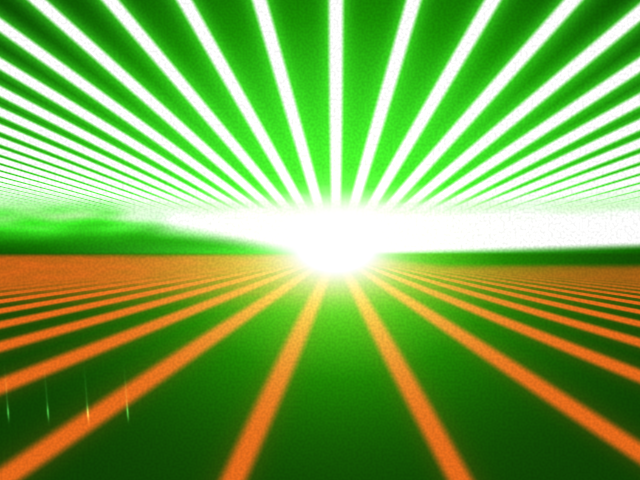
Write a WebGL 1 fragment shader that draws this background.

```glsl
precision highp float;

uniform vec2 u_resolution;

const vec3 WHITE = vec3(1.0);
const vec3 NIGHT_GREEN = vec3(0.03, 0.27, 0.0);
const vec3 DEEP_GREEN = vec3(0.09, 0.56, 0.01);
const vec3 LASER_GREEN = vec3(0.26, 0.96, 0.17);
const vec3 FLOOR_DARK = vec3(0.05, 0.25, 0.01);
const vec3 FLOOR_GREEN = vec3(0.11, 0.52, 0.01);
const vec3 FLOOR_LIT = vec3(0.4, 0.9, 0.14);
const vec3 ORANGE = vec3(0.95, 0.42, 0.11);
const vec3 YELLOW = vec3(0.98, 0.9, 0.36);

vec2 hashGradient(vec2 cell) {
  float angle = 6.2832 * fract(sin(dot(cell, vec2(127.1, 311.7))) * 43758.5);
  return vec2(cos(angle), sin(angle));
}

float gradientNoise(vec2 p) {
  vec2 i = floor(p);
  vec2 f = p - i;
  vec2 w = f * f * f * (f * (f * 6.0 - 15.0) + 10.0);
  float a = dot(hashGradient(i), f);
  float b = dot(hashGradient(i + vec2(1.0, 0.0)), f - vec2(1.0, 0.0));
  float c = dot(hashGradient(i + vec2(0.0, 1.0)), f - vec2(0.0, 1.0));
  float d = dot(hashGradient(i + 1.0), f - 1.0);
  return mix(mix(a, b, w.x), mix(c, d, w.x), w.y);
}

vec3 ramp(vec3 low, vec3 middle, vec3 high, float t) {
  return mix(mix(low, middle, min(2.0 * t, 1.0)), high, max(2.0 * t - 1.0, 0.0));
}

// Parallel beams in perspective: x is the solid core, y the soft halo.
vec2 beamFan(float x, float depth, float spacing, float skew, float shift,
             float maxWidth, float widthFalloff, float softness) {
  float dy = max(depth, 0.0005);
  float slope = x / dy;
  float index = slope / (spacing + skew * clamp(slope, -9.0, 9.0)) + shift;
  float gap = spacing * dy / sqrt(1.0 + slope * slope);
  float halfWidth = maxWidth * gap / (gap + widthFalloff);
  float dist = abs(fract(index + 0.5) - 0.5) * gap / halfWidth;
  float core = 1.0 - smoothstep(1.0 - softness, 1.0 + softness, dist);
  float halo = exp(-pow(dist / 1.9, 2.0));
  return mix(vec2(0.5, 0.7), vec2(core, halo), smoothstep(0.004, 0.014, gap));
}

vec3 ceilingColor(vec2 p) {
  float lit = 1.0 - smoothstep(0.1, 0.88, length(p * vec2(0.8, 1.0)));
  vec3 color = ramp(NIGHT_GREEN, DEEP_GREEN, LASER_GREEN, lit);
  float mottle = gradientNoise(p * vec2(9.0, 45.0));

  // Hazy reflections on the side walls, dark only along the floor
  float wall = smoothstep(0.01, 0.085, p.y) * (1.0 - smoothstep(0.1, 0.22, p.y));
  vec3 wallColor = ramp(DEEP_GREEN, LASER_GREEN, vec3(0.75, 0.98, 0.65), wall * (0.75 + 0.7 * mottle));
  color = mix(color, wallColor, 0.9 * smoothstep(0.0, 0.04, p.y) * (1.0 - smoothstep(0.09, 0.21, p.y)));
  float edge = smoothstep(0.05, 0.5, abs(p.x));
  color *= mix(1.0, mix(0.7, 1.0, smoothstep(-0.005, 0.045, p.y)), edge);

  // White beams, dissolving into the haze close to the horizon
  vec2 beams = beamFan(p.x, p.y + 0.026, 0.29, 0.008, 0.0, 0.0175, 0.03, 0.42);
  beams *= smoothstep(0.07, 0.12, p.y);
  color = mix(color, vec3(0.3, 1.0, 0.2), beams.y * 0.75);
  color = mix(color, WHITE, beams.x);

  // Bright sheet of fog with a wedge-shaped lower edge
  float lower = p.x < 0.0 ? -0.17 * p.x - 0.01 : 0.033 * p.x - 0.005;
  float soft = 0.01 + 0.04 * max(-p.x, 0.0);
  float fog = smoothstep(lower - soft, lower + soft, p.y);
  fog *= 1.0 - smoothstep(0.07, 0.135, p.y + 0.02 * mottle);
  fog *= smoothstep(-0.53, -0.34, p.x + 0.12 * mottle);
  return mix(color, WHITE, fog);
}

vec3 floorColor(vec2 p) {
  float depth = -p.y;
  float radius = length(p * vec2(0.75, 1.0));
  float glow = exp(-radius * radius * 10.0);
  vec3 color = ramp(FLOOR_DARK, FLOOR_GREEN, FLOOR_LIT, glow);
  vec3 beamColor = mix(ORANGE, YELLOW, exp(-radius * radius * 18.0));

  // Distant beams merge into an orange sheet, weaker on the right
  float start = 0.022 * smoothstep(0.0, 0.25, p.x);
  float sheet = smoothstep(start - 0.004, start + 0.012, depth);
  sheet *= 1.0 - smoothstep(0.04, 0.13, depth);
  sheet *= mix(0.72, 0.42, smoothstep(-0.1, 0.2, p.x));
  sheet *= 1.0 + 0.35 * gradientNoise(p * vec2(18.0, 90.0));
  color = mix(color, beamColor * 0.92, sheet);

  vec2 beams = beamFan(p.x - 0.05 * depth, depth, 1.0, -0.012, 0.5, 0.028, 0.1, 0.6);
  beams *= smoothstep(start - 0.004, start + 0.02, depth);
  beams *= mix(1.0, 0.75, smoothstep(0.0, 0.3, p.x) * (1.0 - smoothstep(0.03, 0.12, depth)));
  color = mix(color, beamColor * 0.8, beams.y * 0.25);
  return mix(color, beamColor, beams.x * 0.93);
}

// Faint hanging glints, each brightest at its lower tip.
float glints(vec2 p) {
  float sum = 0.0;
  for (int i = 0; i < 4; i++) {
    float x = -0.683 + 0.083 * float(i) - 0.08 * (p.y + 0.332);
    float line = exp(-pow((p.x - x) / 0.0025, 2.0));
    float tip = exp(-pow((p.y + 0.332) / 0.014, 2.0));
    float tail = smoothstep(-0.34, -0.32, p.y) * (1.0 - smoothstep(-0.32, -0.21, p.y));
    sum += line * (0.5 * tip + 0.12 * tail);
  }
  return sum;
}

void main() {
  vec2 p = (gl_FragCoord.xy - vec2(0.525, 0.472) * u_resolution) / u_resolution.y;
  vec3 color = mix(floorColor(p), ceilingColor(p), smoothstep(-0.004, 0.004, p.y));
  color += glints(p) * vec3(0.4, 0.8, 0.45);
  color *= 1.0 + 0.1 * gradientNoise(p * 170.0);

  // Central burst
  float burst = length((p - vec2(0.0, 0.02)) * vec2(0.7, 1.0)) / 0.08;
  color += vec3(0.2, 0.25, 0.06) * exp(-burst * 0.9);
  color = mix(color, WHITE, min(1.7 * exp(-burst * burst), 1.0));
  gl_FragColor = vec4(clamp(color, 0.0, 1.0), 1.0);
}
```
